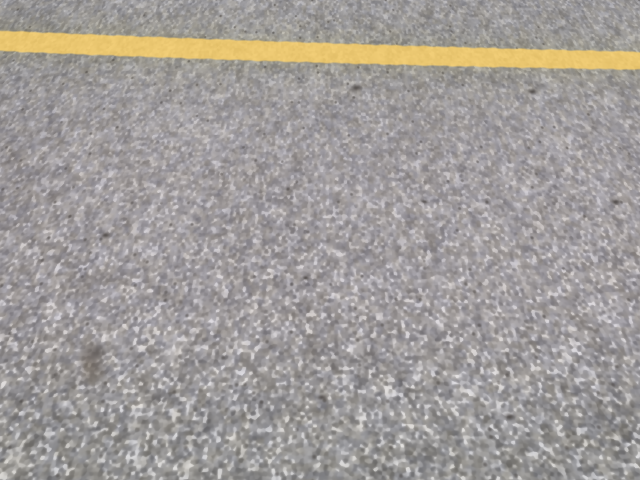
Write a Shadertoy shader that draws this texture.

```glsl
#define GRAIN_SIZE 0.0086
#define GRAIN_CONTRAST 0.25
#define FLECK_GAIN 0.13
#define PIT_DENSITY 0.035
#define PERSPECTIVE 0.45
#define FAR_ASPHALT vec3(0.612, 0.604, 0.610)
#define MID_ASPHALT vec3(0.630, 0.613, 0.622)
#define NEAR_ASPHALT vec3(0.578, 0.574, 0.572)
#define PAINT_COLOR vec3(0.920, 0.780, 0.440)
#define DUST_TINT vec3(0.965, 0.965, 0.890)
#define PIT_COLOR vec3(0.27, 0.25, 0.24)
#define STAIN_COLOR vec3(0.40, 0.36, 0.32)

vec3 hash3(vec2 cell) {
    vec3 q = fract(cell.xyx * vec3(0.1031, 0.1030, 0.0973));
    q += dot(q, q.yxz + 33.33);
    return fract((q.xxy + q.yzz) * q.zyx);
}

// Softly blended cellular noise: random tone for each stone
float stoneTone(vec2 p) {
    vec2 cell = floor(p);
    float total = 0.0, weights = 0.0;
    for (int j = -1; j <= 1; j++)
    for (int i = -1; i <= 1; i++) {
        vec2 id = cell + vec2(i, j);
        vec3 h = hash3(id);
        vec2 d = id + 0.15 + 0.7 * h.xy - p;
        float w = exp(-4.5 * dot(d, d));
        total += w * h.z;
        weights += w;
    }
    return total / weights;
}

// Sparse soft dots, one candidate per cell
float scatteredPits(vec2 p) {
    vec3 h = hash3(floor(p) + 71.0);
    vec2 d = fract(p) - mix(vec2(0.35), vec2(0.65), h.xy);
    float present = step(1.0 - PIT_DENSITY, h.z);
    return present * (1.0 - smoothstep(0.04, 0.35, length(d)));
}

float softSpot(vec2 p, vec2 center, vec2 radius) {
    vec2 d = (p - center) / radius;
    return exp(-dot(d, d));
}

// Slow tonal drift from layered sines
float mottle(vec2 p) {
    return sin(p.x * 7.0 + 2.0 * sin(p.y * 5.0)) * 0.5
         + sin(p.y * 13.0 - p.x * 9.0 + 1.7) * 0.3
         + sin(p.x * 23.0 + p.y * 17.0) * 0.2;
}

// Signed distance to the gently bowed road line
float lineDistance(vec2 p) {
    float center = 0.915 - 0.0437 * p.x + 0.0094 * p.x * p.x;
    float halfWidth = 0.0212 - 0.0015 * p.x * p.x;
    float wear = 0.0005 * (sin(p.x * 91.0) + sin(p.x * 217.0 + 1.3));
    return abs(p.y - center) - halfWidth + wear;
}

void mainImage(out vec4 fragColor, in vec2 fragCoord) {
    vec2 p = fragCoord / iResolution.y;
    float pixel = 1.0 / iResolution.y;

    // Grain plane: stones shrink with distance yet stay round
    float scale = 1.0 - PERSPECTIVE * p.y;
    vec2 ground = vec2((p.x - 0.667) / scale, -log(scale) / PERSPECTIVE);
    float nearness = 1.0 - smoothstep(0.0, 0.95, p.y);

    // Broad asphalt shading
    vec3 color = mix(NEAR_ASPHALT, MID_ASPHALT, smoothstep(0.0, 0.42, p.y));
    color = mix(color, FAR_ASPHALT, smoothstep(0.6, 1.0, p.y));
    color += 0.008 * mottle(p);
    color -= 0.025 * (1.0 - smoothstep(0.0, 0.25, p.x));

    // Stones, coarse clusters and bright flecks
    vec2 grainPos = ground / GRAIN_SIZE + 200.0;
    float fine = stoneTone(grainPos);
    float coarse = stoneTone(grainPos * 0.43 + 37.0);
    float patches = stoneTone(grainPos * 0.16 + 53.0);
    float contrast = GRAIN_CONTRAST * mix(0.55, 1.0, nearness);
    color += contrast * (fine - 0.5);
    color += 0.11 * (coarse - 0.5) + 0.04 * (patches - 0.5);
    float flecks = smoothstep(0.66, 0.95, fine);
    color += FLECK_GAIN * mix(0.25, 1.0, nearness) * flecks;
    float warmth = stoneTone(grainPos * 0.5 + 91.0) - 0.5;
    color += 0.03 * warmth * vec3(0.7, 0.3, -1.0);

    // Small scattered pits
    float pits = scatteredPits(grainPos * 0.43);
    color = mix(color, PIT_COLOR, 0.45 * pits);

    // Larger pits: position and radius
    vec3 marks[8] = vec3[8](
        vec3(0.743, 0.817, 0.0095), vec3(1.283, 0.580, 0.0075),
        vec3(0.637, 0.421, 0.0065), vec3(1.109, 0.809, 0.0065),
        vec3(0.220, 0.510, 0.0070), vec3(1.062, 0.132, 0.0090),
        vec3(0.670, 0.172, 0.0080), vec3(0.885, 0.580, 0.0055));
    for (int i = 0; i < 8; i++) {
        float spot = softSpot(p, marks[i].xy, marks[i].z * vec2(1.15, 0.7));
        color = mix(color, PIT_COLOR, 0.75 * spot);
    }

    // Brown stain with a darker upper core
    float stain = 0.60 * softSpot(p, vec2(0.188, 0.242), vec2(0.025, 0.036));
    color = mix(color, STAIN_COLOR, stain);
    float core = softSpot(p, vec2(0.205, 0.267), vec2(0.016, 0.014));
    color = mix(color, PIT_COLOR, 0.55 * core);

    // Dusty fringe and painted line
    float edge = lineDistance(p);
    color *= mix(vec3(1.0), DUST_TINT, exp(-max(edge, 0.0) * 32.0));
    vec3 paint = PAINT_COLOR + 0.04 * (fine - 0.5) + 0.03 * (coarse - 0.5);
    float softness = max(pixel, 0.0026);
    color = mix(color, paint, 1.0 - smoothstep(-softness, softness, edge));

    fragColor = vec4(clamp(color, 0.0, 1.0), 1.0);
}
```
